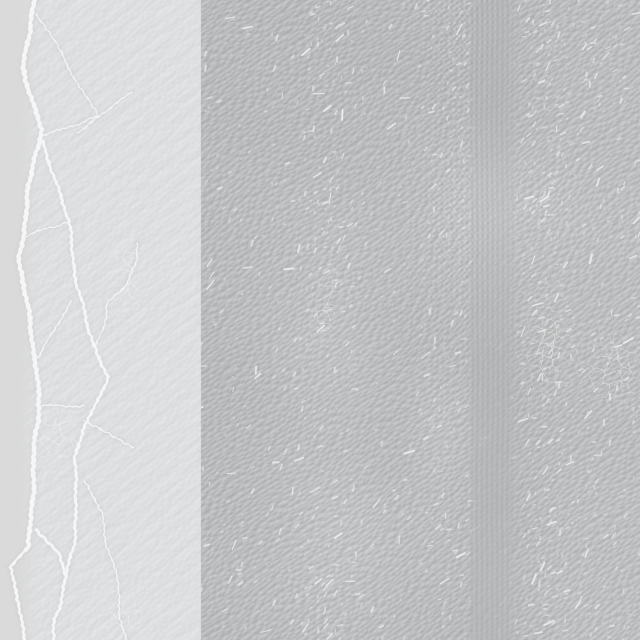
This texture is drawn by a Shadertoy shader. Its source:

```glsl
// Pale cracked plaster strip beside an embossed grey wall with woven bands and white flecks.

const float SEAM = .314;

float hash(vec2 p) {
  vec3 q = fract(p.xyx * vec3(.1031, .103, .0973));
  q += dot(q, q.yzx + 33.33);
  return fract((q.x + q.y) * q.z);
}

vec2 hash2(vec2 p) { return vec2(hash(p), hash(p + 57.3)); }

vec2 rotate(vec2 p, float angle) {
  float c = cos(angle), s = sin(angle);
  return vec2(c * p.x + s * p.y, c * p.y - s * p.x);
}

float bump(float x, float radius) { return exp(-x * x / (radius * radius)); }

float blob(vec2 p, float x, float y, float w, float h) {
  return bump(p.x - x, w) * bump(p.y - y, h);
}

// Layered sines for bends and tonal drift
vec2 waves(vec2 p) {
  return sin(p.yx * 9. + vec2(.4, 2.1)) + .5 * sin(p.yx * 23. + p * 11.)
    + .3 * sin(p.yx * 61. - p * 37.);
}

// Nearest and second nearest cellular distances
vec2 cells(vec2 p) {
  vec2 id = floor(p), near = vec2(8);
  for (int i = 0; i < 9; i++) {
    vec2 cell = id + vec2(i % 3 - 1, i / 3 - 1);
    float d = length(cell + .15 + .7 * hash2(cell) - p);
    near = vec2(min(near.x, d), min(near.y, max(near.x, d)));
  }
  return near;
}

// Light from the upper left across a cellular relief
float relief(vec2 p, float angle, vec2 scale) {
  vec2 light = vec2(-.0011, .0011);
  return cells(rotate(p + light, angle) * scale).x - cells(rotate(p - light, angle) * scale).x;
}

float web(vec2 p, float scale) {
  vec2 d = cells(p * scale);
  return 1. - smoothstep(.03, .1, d.y - d.x);
}

float segment(vec2 p, vec2 a, vec2 b) {
  vec2 ab = b - a;
  return length(p - a - ab * clamp(dot(p - a, ab) / dot(ab, ab), 0., 1.));
}

// Polyline through x values at evenly spaced heights
float path(vec2 p, float top, float bottom, float[6] x) {
  float d = 1., rise = (bottom - top) / 5.;
  for (int i = 0; i < 5; i++) {
    float y = top + rise * float(i);
    d = min(d, segment(p, vec2(x[i], y), vec2(x[i + 1], y + rise)));
  }
  return d;
}

// Signed distance to the branching cracks
float cracks(vec2 p) {
  float trunk = path(p, 1., .49, float[6](.055, .035, .064, .043, .031, .047));
  trunk = min(trunk, path(p, .49, .145, float[6](.047, .058, .06, .053, .05, .046)));
  float limb = path(p, .78, .41, float[6](.064, .092, .111, .12, .138, .169));
  limb = min(limb, path(p, .41, .1, float[6](.169, .137, .118, .117, .12, .1)));
  limb = min(limb, path(p, .145, -.005, float[6](.046, .016, .021, .03, .036, .04)));
  limb = min(limb, path(p, .17, -.01, float[6](.057, .094, .1, .096, .086, .083)));
  float twig = path(p, .975, .82, float[6](.058, .078, .097, .115, .135, .154));
  twig = min(twig, path(p, .62, .46, float[6](.215, .214, .2, .165, .163, .15)));
  twig = min(twig, path(p, .25, -.01, float[6](.13, .16, .168, .183, .187, .2)));
  twig = min(twig, segment(p, vec2(.208, .855), vec2(.12, .795)));
  twig = min(twig, segment(p, vec2(.154, .82), vec2(.064, .787)));
  twig = min(twig, segment(p, vec2(.055, .43), vec2(.11, .53)));
  twig = min(twig, segment(p, vec2(.04, .63), vec2(.108, .655)));
  twig = min(twig, segment(p, vec2(.06, .365), vec2(.13, .367)));
  twig = min(twig, segment(p, vec2(.13, .345), vec2(.21, .3)));
  return min(trunk - .0034, min(limb - .0023, twig - .001));
}

float fleckDensity(vec2 p) {
  float rows = .15 + bump(p.y - .97, .12) + bump(p.y - .6, .15) + bump(p.y - .06, .12);
  return .07 + .4 * bump(p.x - .51, .035) * rows + .38 * bump(p.x - .85, .03)
    + .12 * bump(p.x - .7, .04) + .1 * smoothstep(.82, .9, p.x);
}

// Short random strokes, one per occupied cell
float flecks(vec2 p, float scale, float aa) {
  float ink = 0.;
  for (int i = 0; i < 9; i++) {
    vec2 cell = floor(p * scale) + vec2(i % 3 - 1, i / 3 - 1);
    vec2 center = (cell + hash2(cell)) / scale;
    float size = hash(cell + 9.1), on = step(hash(cell + 3.7), fleckDensity(center));
    vec2 reach = rotate(vec2(.05 + .35 * size * size, 0) / scale, -1.6 * hash(cell + 5.3));
    float d = segment(p, center - reach, center + reach) - .0007 - .0009 * hash(cell + 7.9);
    ink = max(ink, on * (.4 + .6 * size) * (1. - smoothstep(-aa, aa, d)));
  }
  return ink;
}

vec3 plaster(vec2 p, float aa) {
  float side = smoothstep(.025, .065, p.x);
  vec3 col = mix(vec3(.854), vec3(.868, .875, .882), side);
  col += side * (.035 * relief(p, .7, vec2(100, 130)) + .05 * relief(p, .65, vec2(18, 65)));
  float d = cracks(p + .0016 * waves(p * 5.) + .0007 * sin(p.yx * 620.));
  float frayed = blob(p, .19, .03, .03, .05) + blob(p, .2, .57, .02, .06) + blob(p, .09, .32, .04, .05);
  col -= .02 * bump(max(d, 0.), .004);
  col = mix(col, vec3(.95), .5 * frayed * web(p + .004 * waves(p * 4.), 45.));
  return mix(col, vec3(.965), 1. - smoothstep(-aa, aa, d));
}

vec3 wall(vec2 p, float aa) {
  // Broad light patches and the dark vertical band
  float band = smoothstep(.728, .742, p.x) * (1. - smoothstep(.785, .815, p.x));
  float tone = .733 + .025 * blob(p, .51, .45, .09, .2) + .035 * blob(p, .76, .67, .1, .1)
    + .025 * blob(p, .53, .14, .1, .12) + .025 * blob(p, .69, .32, .05, .12)
    + .012 * smoothstep(.8, .9, p.x) + .004 * waves(p * 1.3).x - .018 * band;
  // Slanted grain and woven threads
  float grain = relief(p + .004 * waves(p), .6, vec2(80, 150));
  float weave = bump(p.x - .72, .075) * (.3 + .7 * bump(p.y - .98, .15) + .7 * bump(p.y - .64, .15));
  vec2 thread = sin((p + .0008 * waves(p)) * vec2(790, 600));
  tone += .11 * grain * (1. - .75 * band) + .013 * band * thread.x;
  tone += .022 * weave * thread.x * (thread.y + .5);
  // White flecks and small broken webs
  float mark = max(flecks(p, 48., aa), .8 * flecks(p + .37 * 0., 95., aa)) * (1. - .85 * band);
  float veined = blob(p, .855, .46, .035, .08) + blob(p, .96, .42, .04, .06) + blob(p, .51, .53, .02, .05);
  mark = max(mark, .55 * veined * web(p + .005 * waves(p * 3.), 52.));
  return mix(tone + vec3(-.003, 0, .004), vec3(.93), mark);
}

void mainImage(out vec4 fragColor, in vec2 fragCoord) {
  vec2 p = fragCoord / iResolution.xy;
  float aa = .75 / iResolution.y;
  vec3 col = mix(plaster(p, aa), wall(p, aa), smoothstep(SEAM - aa, SEAM + aa, p.x));
  fragColor = vec4(col, 1);
}
```
